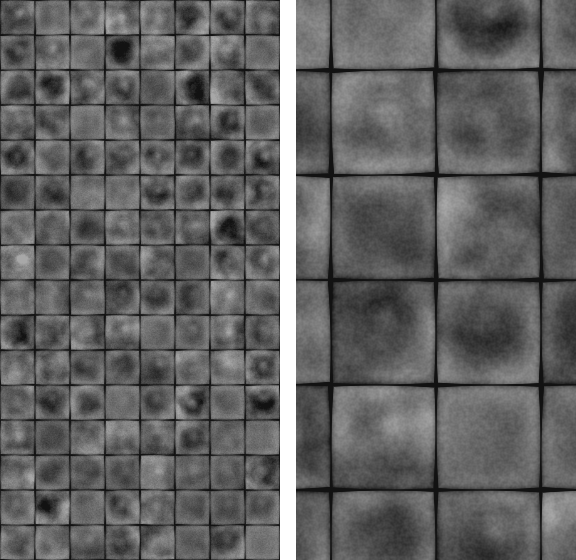
Left, the full canvas; right, a detail of the centre.
Reproduce this pattern procedurally as a WebGL 1 fragment shader.

```glsl
precision highp float;
// Grid of worn grey tiles with bowed, slightly tilted edges and cloudy round stains.

uniform vec2 u_resolution;

#define GRID vec2(8.0, 16.0)
#define HALF_SIZE 0.494
#define BOW 0.016
#define TILT 0.022
#define BASE_GREY 0.395
#define GAP_GREY 0.07
#define EDGE_SHADE 0.20
#define STAIN 0.34
#define CLOUD 0.40
#define GRAIN 0.055

float hash(vec2 p) {
    vec3 q = fract(vec3(p.xyx) * 0.1031);
    q += dot(q, q.yzx + 33.33);
    return fract((q.x + q.y) * q.z);
}

vec2 gradientAt(vec2 cell) {
    float angle = 6.2832 * hash(cell);
    return vec2(cos(angle), sin(angle));
}

float gradientNoise(vec2 p) {
    vec2 i = floor(p);
    vec2 f = p - i;
    vec2 u = f * f * f * (f * (f * 6.0 - 15.0) + 10.0);
    vec2 e = vec2(1.0, 0.0);
    float low = mix(dot(gradientAt(i), f), dot(gradientAt(i + e), f - e), u.x);
    float high = mix(dot(gradientAt(i + e.yx), f - e.yx),
                     dot(gradientAt(i + 1.0), f - 1.0), u.x);
    return mix(low, high, u.y);
}

float fbm(vec2 p) {
    float sum = 0.0;
    float amplitude = 0.6;
    for (int octave = 0; octave < 3; octave++) {
        sum += amplitude * gradientNoise(p);
        p = p * 2.1 + 17.3;
        amplitude *= 0.42;
    }
    return sum;
}

// Signed distance to a square whose sides bulge in the middle.
float bowedSquare(vec2 p) {
    vec2 extent = abs(p) + BOW * 4.0 * p.yx * p.yx;
    return max(extent.x, extent.y) - HALF_SIZE;
}

float tileGrey(vec2 p, vec2 id) {
    vec2 seed = id * 7.37 + 3.1;
    float tone = hash(id + 11.0) - 0.5;
    float wear = mix(0.35, 1.15, hash(id + 23.0));

    // Round stain, mostly darker, with a paler core above the centre
    vec2 shift = vec2(hash(id + 37.0), hash(id + 41.0)) - 0.5;
    vec2 q = p - 0.12 * shift;
    float radius = length(q) + 0.07 * gradientNoise(p * 4.0 + seed);
    float stain = (1.0 - smoothstep(0.14, 0.48, radius))
                * (hash(id + 53.0) * 1.1 - 0.9);
    vec2 core = q - vec2(0.03, 0.09);
    stain += 0.65 * hash(id + 61.0) * exp(-dot(core, core) * 45.0);

    // Sideways shading, cloudy wear and fine grain
    float sway = dot(shift.yx, p) * 0.40;
    float cloud = fbm(p * 2.0 + seed);
    float rings = 0.008 * sin(radius * 48.0 + 6.0 * tone);
    float grain = gradientNoise(p * 21.0 + seed * 5.0)
                + 0.8 * gradientNoise(p * 43.0 + seed * 9.0);

    return BASE_GREY + 0.10 * tone
         + wear * (STAIN * stain + CLOUD * cloud + sway + rings)
         + GRAIN * grain;
}

void main() {
    vec2 grid = gl_FragCoord.xy / u_resolution * GRID;
    vec2 id = floor(grid);
    vec2 p = grid - id - 0.5;
    float pixel = max(GRID.x / u_resolution.x, GRID.y / u_resolution.y);

    float angle = TILT * (2.0 * hash(id + 71.0) - 1.0);
    float c = cos(angle);
    float s = sin(angle);
    vec2 local = vec2(c * p.x - s * p.y, s * p.x + c * p.y);

    float edge = bowedSquare(local);
    float grey = tileGrey(local, id);

    // Pale rim, then soft shade falling into the gap
    grey += 0.06 * smoothstep(-0.22, -0.04, edge);
    grey -= EDGE_SHADE * exp(min(edge, 0.0) * 38.0);
    float gap = smoothstep(-0.5 * pixel, 0.5 * pixel, edge);
    grey = mix(clamp(grey, 0.07, 0.66), GAP_GREY, gap);

    gl_FragColor = vec4(vec3(grey), 1.0);
}
```
